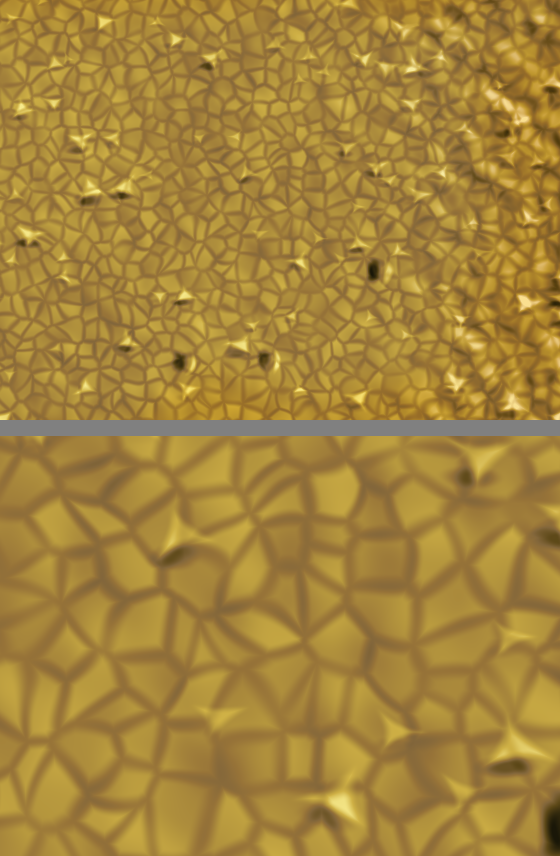
Top, the full canvas; bottom, a detail of the centre.
This texture is drawn by a Shadertoy shader. Its source:

```glsl
// Golden crystalline film under a microscope: soft packed grains with brown seams,
// scattered concave bright facets and a few dark pits. Warped Voronoi cells plus
// embossed noise give one tone value, which a colour ramp turns into gold.

const float GRAINS = 26.0;        // grains per canvas height
const float WARP = 0.55;          // irregularity of grain outlines
const float SEAM_WIDTH = 0.25;    // softness of seams, in grains
const float SEAM_TONE = 0.583;
const float GRAIN_TONE = 0.700;
const float GRAIN_VARIATION = 0.09;
const float FACET_GRID = 0.085;   // spacing of bright facets
const float FACET_SHARE = 0.42;
const float PIT_GRID = 0.29;      // spacing of dark pits
const float PIT_SHARE = 0.50;
const vec2 LIGHT = vec2(0.27, 0.17);
const vec3 AMBER = vec3(1.01, 0.95, 0.70);

// Ramp colours; the red channel is also the tone at which each one applies
const vec3 RAMP[8] = vec3[8](
    vec3(0.10, 0.09, 0.03), vec3(0.36, 0.28, 0.09),
    vec3(0.51, 0.40, 0.23), vec3(0.59, 0.45, 0.22),
    vec3(0.65, 0.52, 0.23), vec3(0.71, 0.59, 0.24),
    vec3(0.81, 0.69, 0.27), vec3(0.97, 0.92, 0.55));

vec2 hash2(vec2 p) {
    return fract(sin(vec2(dot(p, vec2(127.1, 311.7)), dot(p, vec2(269.5, 183.3)))) * 43758.5453);
}

float noise(vec2 p) {
    vec2 i = floor(p), f = fract(p);
    vec2 u = f * f * (3.0 - 2.0 * f);
    return mix(mix(hash2(i).x, hash2(i + vec2(1, 0)).x, u.x),
               mix(hash2(i + vec2(0, 1)).x, hash2(i + vec2(1, 1)).x, u.x), u.y);
}

mat2 rotation(float a) {
    return mat2(cos(a), sin(a), -sin(a), cos(a));
}

// Voronoi grain: xy = offset to its centre, z = distance to the seam, w = random id
vec4 grain(vec2 p) {
    vec2 cell = floor(p), f = fract(p), nearest = vec2(0), id = vec2(0);
    float best = 9.0, seam = 9.0;
    for (int j = -1; j <= 1; j++)
    for (int i = -1; i <= 1; i++) {
        vec2 g = vec2(i, j), r = g + hash2(cell + g) - f;
        float d = dot(r, r);
        if (d < best) { best = d; nearest = r; id = g; }
    }
    for (int j = -2; j <= 2; j++)
    for (int i = -2; i <= 2; i++) {
        vec2 g = id + vec2(i, j), r = g + hash2(cell + g) - f, side = r - nearest;
        if (dot(side, side) > 1e-4)
            seam = min(seam, dot(0.5 * (nearest + r), normalize(side)));
    }
    return vec4(nearest, seam, hash2(cell + id + 71.0).x);
}

// Concave triangle left between three circles, with a shadow under it: x = light, y = shade
vec2 facet(vec2 q, float angle) {
    vec2 under = q + vec2(0.12, 0.27);
    float shade = smoothstep(1.0, 0.2, length(under * vec2(2.1, 5.5)));
    vec2 t = rotation(angle) * (q * vec2(0.85, 1.1));
    float gap = 9.0;
    for (int k = 0; k < 3; k++) {
        float a = 2.0944 * float(k) + 1.0472;
        gap = min(gap, length(t - vec2(cos(a), sin(a))) - 0.79);
    }
    float light = smoothstep(-0.02, 0.15, gap) * smoothstep(0.56, 0.22, length(t));
    return vec2(light, shade * (1.0 - light));
}

// Dark hollow with a curved bright rim on its right: x = light, y = shade
vec2 pit(vec2 q) {
    float shade = smoothstep(1.1, 0.25, length((q + vec2(0.55, 0.0)) * vec2(1.25, 0.9)));
    vec2 rim = vec2(q.x - 0.7 + 0.25 * q.y * q.y, q.y);
    float light = smoothstep(1.0, 0.2, length(rim * vec2(2.4, 0.75)));
    return vec2(light, shade * (1.0 - light));
}

// Strongest light and shade of all scattered facets and pits near p
vec2 scatter(vec2 p) {
    vec2 sum = vec2(0);
    for (int j = -1; j <= 1; j++)
    for (int i = -1; i <= 1; i++) {
        vec2 cell = floor(p / FACET_GRID) + vec2(i, j);
        vec2 a = hash2(cell + 13.0), b = hash2(cell + 37.0);
        float size = mix(0.038, 0.085, b.x * b.x);
        vec2 q = (p - (cell + hash2(cell)) * FACET_GRID) / size;
        vec2 mark = facet(q, 6.2832 * a.y) * vec2(0.45 + 0.55 * b.x, 0.8 * b.y * b.x);
        sum = max(sum, mark * step(a.x, FACET_SHARE));

        cell = floor(p / PIT_GRID) + vec2(i, j);
        a = hash2(cell + 5.0);
        b = hash2(cell + 91.0);
        q = rotation(0.9 * (b.x - 0.2)) * (p - (cell + hash2(cell + 3.0)) * PIT_GRID);
        mark = pit(q / mix(0.018, 0.030, b.y)) * vec2(0.9, mix(0.6, 1.0, a.y));
        sum = max(sum, mark * step(a.x, PIT_SHARE));
    }
    return sum;
}

vec3 ramp(float tone) {
    vec3 color = RAMP[0];
    for (int i = 0; i < 7; i++)
        color = mix(color, RAMP[i + 1], clamp((tone - RAMP[i].r) / (RAMP[i + 1].r - RAMP[i].r), 0.0, 1.0));
    return color;
}

void mainImage(out vec4 fragColor, in vec2 fragCoord) {
    vec2 p = fragCoord / iResolution.y;
    vec2 uv = fragCoord / iResolution.xy;
    float broad = noise(p * 4.0 + 8.0);
    float rough = smoothstep(0.58, 1.0, uv.x + 0.12 * (uv.y - 0.5) + 0.15 * (broad - 0.5));

    // Packed grains, tilted at random and fading into the seams
    vec2 g = p * GRAINS;
    g += WARP * (vec2(noise(g * 0.8), noise(g * 0.8 + 40.0)) - 0.5);
    vec4 cell = grain(g);
    float body = smoothstep(0.0, SEAM_WIDTH + 0.08 * rough, cell.z);
    float tilt = 6.2832 * cell.w;
    float top = GRAIN_TONE + GRAIN_VARIATION * (fract(cell.w * 7.3) - 0.5)
              - 0.06 * dot(cell.xy, vec2(cos(tilt), sin(tilt)) + LIGHT);
    float seam = SEAM_TONE + 0.05 * (noise(g * 0.5 + 20.0) - 0.5) - 0.03 * rough;
    float tone = mix(seam, top, body) + 0.05 * (broad - 0.5);

    // Embossed relief, strongest toward the right
    vec2 e = rotation(0.6) * p * GRAINS * 1.05, l = rotation(0.6) * LIGHT;
    tone += mix(0.10, 0.40, rough) * (noise(e - l) - noise(e + l));

    // Bright facets and dark pits
    vec2 marks = scatter(p + 0.012 * (vec2(noise(p * 22.0), noise(p * 22.0 + 9.0)) - 0.5));
    tone += 0.27 * marks.x - 0.52 * marks.y;

    // Gold colours, amber toward the borders, cooler highlights at the right
    vec3 color = ramp(tone);
    float border = max(abs(uv.y - 0.5) * 1.9, uv.x * 0.95) + 0.3 * (broad - 0.5);
    color *= mix(vec3(1.0), AMBER, smoothstep(0.7, 1.05, border));
    color.b += 0.18 * rough * smoothstep(0.72, 0.9, tone);
    fragColor = vec4(clamp(color, 0.0, 1.0), 1.0);
}
```
